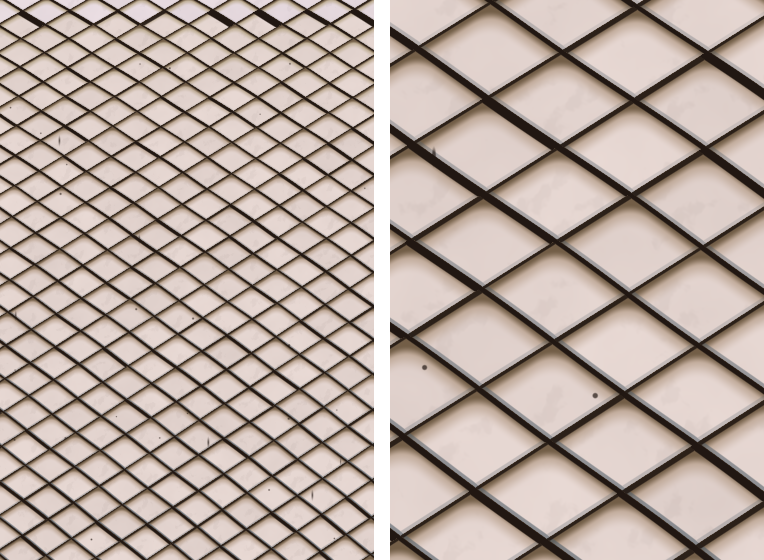
Left: the whole. Right: its middle third, enlarged.
Write a Shadertoy shader that draws this pattern.

```glsl
// Overlapping pale diamond shingles seen in slight perspective.
// A bent lattice gives two diagonal coordinates per tile; each tile gets a
// cast shadow along its upper edges, a cool rim below, and light wear.

const vec3 TILE  = vec3(0.89, 0.83, 0.81);
const vec3 TAN   = vec3(0.74, 0.65, 0.58);
const vec3 BROWN = vec3(0.45, 0.37, 0.28);
const vec3 DARK  = vec3(0.13, 0.09, 0.07);
const vec3 SLATE = vec3(0.32, 0.37, 0.41);
const vec3 MAUVE = vec3(0.90, 0.85, 0.87);

// Lattice, in units of the canvas height
const vec2  ANCHOR      = vec2(0.368, 0.3915); // a node, measured from the top left
const float LEAN        = 0.03;     // columns drift left going down
const float WIDTH_TOP   = 0.0846;
const float WIDTH_GROW  = 0.0045;   // extra tile width at the bottom
const float ROW_STEP    = 0.0568;   // row height at the anchor
const float ROW_GROW    = 0.000456; // growth of the row height
const float TILT        = 0.06;     // row slope gained from top to bottom
const float TOP_ROW     = -6.5;     // first row under the raised upper course

// Edges, as a fraction of the tile
const vec2  LINE_WIDTH  = vec2(0.055, 0.085); // rising, falling diagonals
const float RIM_WIDTH   = 0.045;
const float CORNER      = 0.26;     // rounding of the shadow under the top corner
const float WEAR_CELL   = 0.045;

float hash(vec2 p) {
    vec3 q = fract(p.xyx * vec3(0.1031, 0.1030, 0.0973));
    q += dot(q, q.yzx + 33.33);
    return fract((q.x + q.y) * q.z);
}

float smoothMin(float a, float b, float k) {
    float h = max(k - abs(a - b), 0.0) / k;
    return min(a, b) - 0.25 * k * h * h;
}

float layeredSines(vec2 p) {
    float sum = 0.0, amp = 0.5;
    for (int i = 0; i < 4; i++) {
        sum += amp * sin(p.x + 1.7 * sin(p.y)) * sin(p.y + 1.3 * sin(p.x));
        p = mat2(1.6, 1.2, -1.2, 1.6) * p + 2.3;
        amp *= 0.5;
    }
    return sum;
}

// Diagonal coordinates: integers lie on the tile edges, both grow downwards
vec2 lattice(vec2 p) {
    float x = p.x - ANCHOR.x;
    float drop = p.y - ANCHOR.y - (TILT * p.y - 0.005) * x;
    float row = (sqrt(ROW_STEP * ROW_STEP + 4.0 * ROW_GROW * drop) - ROW_STEP) / (2.0 * ROW_GROW);
    float col = (x + LEAN * drop) / (WIDTH_TOP + WIDTH_GROW * p.y);
    vec2 wobble = 0.012 * sin(vec2(2.1, 1.7) * row + vec2(3.1, 2.3) * col);
    return vec2(row + col, row - col) + wobble;
}

// Sparse specks and short vertical scratches, one candidate per cell
float specks(vec2 p, float px) {
    vec2 id = floor(p / WEAR_CELL);
    float kind = hash(id + 71.0);
    vec2 center = 0.25 + 0.5 * vec2(hash(id + 5.0), hash(id + 19.0));
    vec2 d = p - (id + center) * WEAR_CELL;
    d.y *= kind > 0.975 ? 0.25 : 1.0;
    float radius = mix(0.0006, 0.0016, hash(id + 43.0));
    return step(0.88, kind) * (1.0 - smoothstep(radius - px, radius + px, length(d)));
}

void mainImage(out vec4 fragColor, in vec2 fragCoord) {
    float px = 1.0 / iResolution.y;
    vec2 p = vec2(fragCoord.x, iResolution.y - fragCoord.y) * px;
    vec2 st = lattice(p);
    vec2 aa = 0.6 * fwidth(st);
    vec2 id = floor(st);
    vec2 f = st - id;
    float row = 0.5 * (id.x + id.y + 1.0);
    float tone = hash(id + 40.0);

    // Tile face with soft mottling
    float mottle = layeredSines(p * 38.0);
    vec3 face = row < TOP_ROW ? MAUVE : TILE;
    face += 0.03 * (tone - 0.5) + 0.014 * mottle;
    face -= 0.025 * smoothstep(0.25, 0.6, layeredSines(p * 95.0 + 7.0));

    // Shadow fading down from the upper edges, greener near the top
    float depth = smoothMin(f.x, f.y, CORNER) + 0.02 * (tone - 0.5);
    vec3 soft = TAN + vec3(0.0, 0.025, -0.01) * (1.0 - smoothstep(0.05, 0.3, p.y));
    vec3 color = mix(soft, face, smoothstep(0.08, 0.31, depth));
    color = mix(BROWN, color, smoothstep(0.045, 0.15, depth));

    // Signed distance to the nearest edge on each diagonal
    vec2 edge = f - step(0.5, f);
    vec2 edgeId = round(st);

    // Cool rim on the lower edges, stronger towards the bottom
    vec2 rim = smoothstep(-RIM_WIDTH - aa, -RIM_WIDTH + aa, edge) * step(edge, vec2(0.0));
    float cool = mix(0.15, 0.75, smoothstep(0.1, 0.9, p.y));
    color = mix(color, SLATE, cool * max(0.45 * rim.x, rim.y));

    // Dark gap below each edge, of uneven width
    vec2 uneven = vec2(hash(vec2(edgeId.x, id.y) + 90.0), hash(vec2(id.x, edgeId.y) + 130.0));
    vec2 width = LINE_WIDTH * mix(vec2(0.65), vec2(1.4), uneven * uneven);
    width *= row == TOP_ROW ? 1.3 + 1.2 * uneven : vec2(1.0);
    vec2 gap = smoothstep(-aa, aa, edge) * (1.0 - smoothstep(width - aa, width + aa, edge));
    color = mix(color, DARK, max(0.88 * gap.x, gap.y));

    // Wear
    color = mix(color, DARK, 0.7 * specks(p, px));
    fragColor = vec4(clamp(color, 0.0, 1.0), 1.0);
}
```
